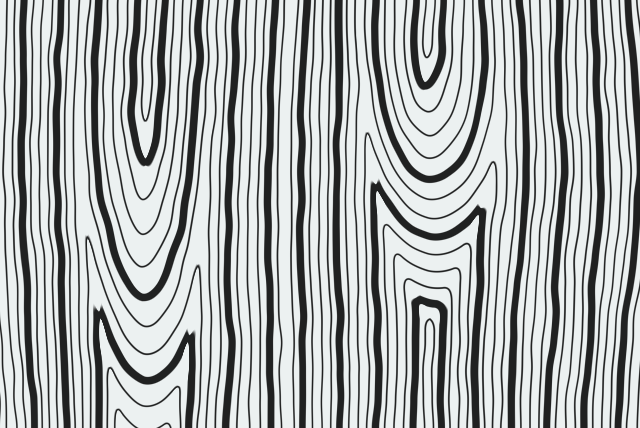
A WebGL 1 fragment shader for this pattern:

```glsl
precision highp float;
// Hand-drawn wood grain: ink contour lines of one scalar "ring" field on pale paper.
// Two vertical columns each hold a hanging U-shaped knot above a horned arch,
// and turn into straight grain further out. Every fourth ring is drawn bold.
uniform vec2 u_resolution;

#define RING_GAP 0.0215     // spacing of straight rings, canvas height = 1
#define BOLD_EVERY 4.0      // rings per bold ring
#define BOLD_FIRST 1.5      // ring value of the innermost bold ring
#define BOLD_HALF 0.0084    // half width of bold lines
#define THIN_HALF 0.0019    // half width of thin lines
#define SADDLE 7.0          // ring value where knot and arch meet
#define KNOT_TILT 0.25      // lean of the knot tips
#define SWAY 0.024          // broad bending of the grain
#define WOBBLE 0.0036       // small tremble of the pen
#define PAPER vec3(0.925, 0.945, 0.945)
#define INK vec3(0.125, 0.128, 0.128)

float hash(vec2 p) {
    p = fract(p * vec2(0.1031, 0.1137));
    p += dot(p, p.yx + 33.33);
    return fract((p.x + p.y) * p.x * 7.31);
}

// Smooth value noise in -1..1
float noise(vec2 p) {
    vec2 i = floor(p), f = fract(p);
    f = f * f * (3.0 - 2.0 * f);
    float low = mix(hash(i), hash(i + vec2(1.0, 0.0)), f.x);
    float high = mix(hash(i + vec2(0.0, 1.0)), hash(i + vec2(1.0, 1.0)), f.x);
    return 2.0 * mix(low, high, f.y) - 1.0;
}

float smoothMax(float a, float b, float k) {
    float h = max(k - abs(a - b), 0.0) / k;
    return max(a, b) + 0.25 * h * h * k;
}

// Ring value of one column; q is relative to the top of its knot
float column(vec2 q, float stretch) {
    float side = abs(q.x) / RING_GAP;
    float depth = max(-q.y - KNOT_TILT * q.x, 0.0) / stretch;
    float drop = 13.5 * depth * (1.0 + 0.85 * depth);
    float knot = pow(pow(side, 1.8) + pow(drop, 1.8) + 1e-5, 1.0 / 1.8);
    // The arch top mirrors the knot, so its lines run parallel to the knot tip
    float arch = smoothMax(side, 2.0 * SADDLE - knot, 0.9);
    return min(knot, arch);
}

float rings(vec2 p) {
    float bend = SWAY * noise(p * vec2(2.3, 1.7) + 11.0)
               + 0.007 * noise(p * vec2(6.0, 5.0) + 47.0)
               + WOBBLE * noise(p * vec2(24.0, 15.0) + 83.0);
    p.x += bend;
    vec2 left = p - vec2(0.352, 0.77);
    vec2 right = p - vec2(1.006, 0.902);
    return abs(left.x) < abs(right.x) ? column(left, 1.45) : column(right, 1.0);
}

// Distance in ring units to the nearest line of a repeated set
float toLine(float ring, float first, float period) {
    return abs(mod(ring - first + 0.5 * period, period) - 0.5 * period);
}

float stroke(float dist, float halfWidth, float pixel) {
    return 1.0 - smoothstep(-0.75, 0.75, (dist - halfWidth) / pixel);
}

void main() {
    float pixel = 1.0 / u_resolution.y;
    vec2 p = gl_FragCoord.xy * pixel;

    // Ring value and slope turn ring units into canvas distance
    vec2 e = vec2(0.001, 0.0);
    float ring = rings(p);
    vec2 grad = vec2(rings(p + e.xy) - rings(p - e.xy),
                     rings(p + e.yx) - rings(p - e.yx)) / (2.0 * e.x);
    float slope = max(length(grad), 8.0);

    // Pen pressure varies a little along the lines
    float pressure = 1.0 + 0.1 * noise(p * vec2(9.0, 7.0) + 5.0);
    float bold = stroke(toLine(ring, BOLD_FIRST, BOLD_EVERY) / slope, BOLD_HALF * pressure, pixel);
    float thin = stroke(toLine(ring, 0.5, 1.0) / slope, THIN_HALF * pressure, pixel);

    gl_FragColor = vec4(mix(PAPER, INK, max(bold, thin)), 1.0);
}
```
